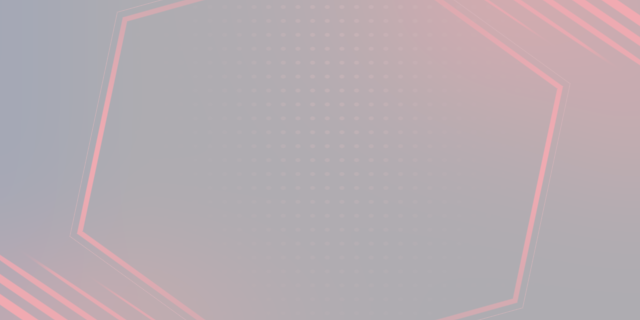
Give the GLSL for this background, as a Shadertoy shader.

```glsl
// Soft round glow that fades with distance from its centre
float glow(vec2 p, vec2 centre, vec2 radius) {
    vec2 d = (p - centre) / radius;
    return exp(-dot(d, d));
}

// Signed distance to a hexagon with three pairs of parallel sides
float hexagon(vec2 p) {
    float sides = abs(dot(p, vec2(0.978, -0.207))) - 0.687;
    float shallow = abs(dot(p, vec2(-0.268, 0.964))) - 0.587;
    float steep = abs(dot(p, vec2(0.5855, 0.8107))) - 0.623;
    return max(sides, max(shallow, steep));
}

// Antialiased coverage of a line with the given half width
float stroke(float d, float halfWidth, float pixel) {
    return 1.0 - smoothstep(halfWidth - pixel, halfWidth + pixel, abs(d));
}

// Diagonal stripes, mirrored through the centre into two corners
float stripes(vec2 p, float pixel) {
    float across = dot(p, vec2(0.562, 0.827));
    float along = dot(p, vec2(0.827, -0.562)) * sign(across);
    float cover = 0.0;
    for (int i = 0; i < 5; i++) {
        float k = float(i);
        float end = 0.41 + 0.21 * k;
        float taper = 1.0 - smoothstep(end - 0.35, end + 0.04, along);
        float halfWidth = (0.004 + 0.0025 * k) * mix(0.5, 1.0, taper);
        float line = stroke(abs(across) - 0.706 - 0.054 * k, halfWidth, pixel);
        cover = max(cover, line * smoothstep(0.0, 0.5, taper) * (0.65 + 0.08 * k));
    }
    return cover;
}

// Grid of small dots, strongest near the upper middle
float dots(vec2 p, float pixel) {
    vec2 cell = vec2(0.0458, 0.0435);
    vec2 local = (fract((p - vec2(0.0227, 0.1302)) / cell + 0.5) - 0.5) * cell;
    float disc = 1.0 - smoothstep(0.0065 - pixel, 0.0065 + pixel, length(local * vec2(0.85, 1.1)));
    return disc * glow(p, vec2(0.06, 0.35), vec2(0.3, 0.65));
}

void mainImage(out vec4 fragColor, in vec2 fragCoord) {
    vec2 p = (fragCoord - 0.5 * iResolution.xy) / iResolution.y;
    float pixel = 1.0 / iResolution.y;
    vec3 pink = vec3(0.95, 0.665, 0.695);
    vec3 rose = vec3(0.86, 0.67, 0.685);

    // Grey backdrop with a cool left edge and warm corners
    vec3 color = mix(vec3(0.645, 0.66, 0.71), vec3(0.68, 0.675, 0.695), smoothstep(-1.0, -0.5, p.x));
    color = mix(color, rose, 0.78 * glow(p, vec2(0.62, 0.56), vec2(0.58, 0.48)));
    color = mix(color, rose, 0.35 * glow(p, vec2(1.05, 0.2), vec2(0.35, 0.35)));
    color = mix(color, rose, 0.5 * glow(p, vec2(-0.78, -0.52), vec2(0.6, 0.3)));

    color = mix(color, vec3(0.83, 0.73, 0.74), 0.42 * dots(p, pixel));

    // Bold frame with a fine outer contour
    float d = hexagon(p);
    float shine = glow(abs(p), vec2(0.7, 0.0), vec2(0.35, 0.4));
    color = mix(color, pink, stroke(d, 0.008, pixel) * (0.42 + 0.53 * shine));
    color = mix(color, vec3(0.85, 0.71, 0.73), 0.6 * stroke(d - 0.028, 0.001, pixel));

    // Corner stripes
    color = mix(color, pink, stripes(p, pixel));

    fragColor = vec4(color, 1.0);
}
```
